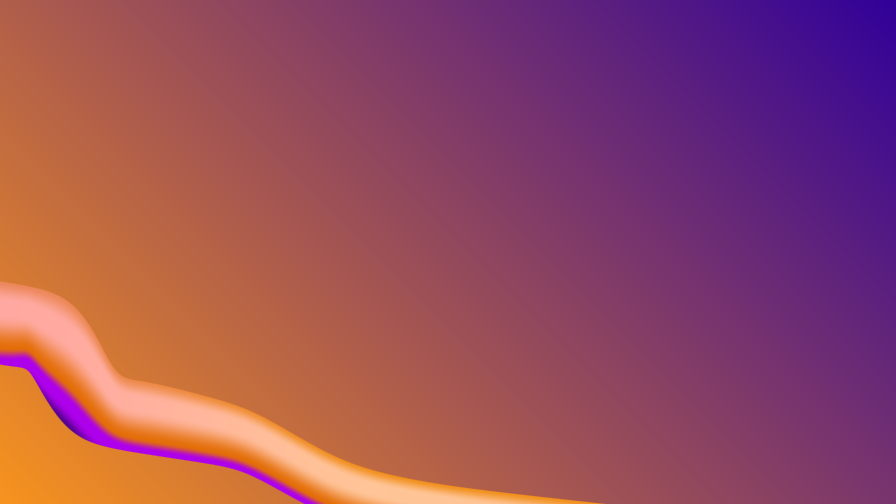
Reproduce this background procedurally as a WebGL 1 fragment shader.

```glsl
precision highp float;
// A diagonal orange-to-indigo gradient with a glossy ribbon in the lower left.
// Each ribbon edge is a straight line whose slope changes at soft bends;
// the ribbon is shaded by the relative depth between its two edges.
uniform vec2 u_resolution;

// Soft ramp: zero before the knot, x - knot after it.
float bend(float x, float knot, float width) {
  float t = (x - knot) / width;
  return width * (max(t, 0.0) + log(1.0 + exp(-abs(t))));
}

float upperEdge(float x) {
  return 0.442 - 0.14 * x
    - 3.0 * bend(x, 0.1806, 0.0324) + 2.88 * bend(x, 0.2303, 0.0116)
    - 0.37 * bend(x, 0.4977, 0.0278) + 0.42 * bend(x, 0.683, 0.0417)
    + 0.1 * bend(x, 0.8565, 0.0579);
}

float lowerEdge(float x) {
  return 0.2755 - 0.2 * x
    - 2.0 * bend(x, 0.0567, 0.0058) + 2.05 * bend(x, 0.1204, 0.0301)
    - 0.42 * bend(x, 0.479, 0.0208) + 0.4 * bend(x, 0.671, 0.03);
}

vec3 ribbonColor(float x, float depth) {
  // The shadow widens where the ribbon turns downward.
  float turn = (x - 0.127) / 0.07;
  float shade = depth * (1.0 + 0.22 * exp(-turn * turn));

  float along = smoothstep(0.0, 0.8, x);
  vec3 rim = mix(vec3(0.92, 0.52, 0.34), vec3(0.94, 0.55, 0.08), along);
  vec3 body = mix(vec3(1.0, 0.66, 0.63), vec3(1.0, 0.77, 0.59), along);

  vec3 color = mix(rim, body, smoothstep(-0.03, 0.24, shade));
  color = mix(color, vec3(0.89, 0.43, 0.03), smoothstep(0.4, 0.82, shade));
  color = mix(color, vec3(0.68, 0.0, 0.92), smoothstep(0.8, 0.95, shade));
  return mix(color, vec3(0.24, 0.0, 0.46), smoothstep(1.03, 1.27, shade));
}

void main() {
  float pixel = 1.0 / u_resolution.y;
  vec2 p = gl_FragCoord.xy * pixel;

  // Background, at 45 degrees from corner to corner
  float diagonal = (p.x + p.y) / (u_resolution.x * pixel + 1.0);
  vec3 color = mix(vec3(0.97, 0.576, 0.118), vec3(0.19, 0.0, 0.6), diagonal);

  // Ribbon, with edge softness following the local slope
  float top = upperEdge(p.x);
  float bottom = lowerEdge(p.x);
  float topSoft = pixel + abs(upperEdge(p.x + pixel) - top);
  float bottomSoft = pixel + abs(lowerEdge(p.x + pixel) - bottom);
  float cover = clamp((top - p.y) / topSoft + 0.5, 0.0, 1.0)
    * clamp((p.y - bottom) / bottomSoft + 0.5, 0.0, 1.0);
  float depth = clamp((top - p.y) / max(top - bottom, 0.01), 0.0, 1.0);
  color = mix(color, ribbonColor(p.x, depth), cover);

  gl_FragColor = vec4(color, 1.0);
}
```
